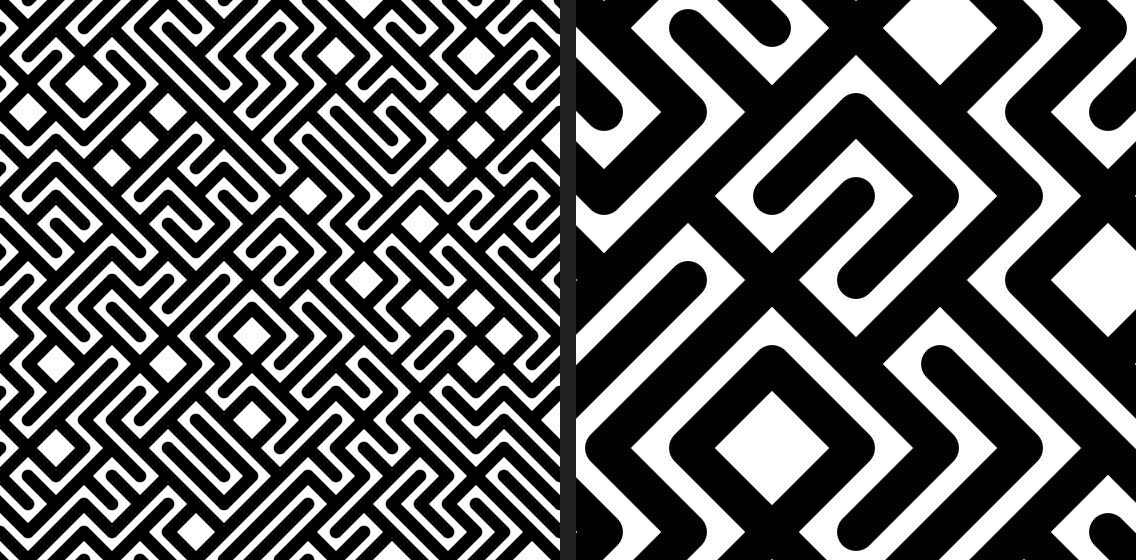
Left, the full canvas; right, a detail of the centre.
Give the GLSL for this pattern, as a WebGL 1 fragment shader.

```glsl
precision highp float;

uniform vec2 u_resolution;

#define CELLS 20.0          // cells across the canvas
#define STROKE_WIDTH 0.45   // in cells
#define RISING_SHARE 0.5    // share of strokes leaning to the right
#define SEED 17.0
#define INK_COLOR vec3(0.0)
#define PAPER_COLOR vec3(1.0)

float hash(vec2 cell) {
  vec3 p = fract(vec3(cell.xyx + SEED) * vec3(0.1031, 0.1030, 0.0973));
  p += dot(p, p.yzx + 33.33);
  return fract((p.x + p.y) * p.z);
}

// Distance from an offset to the cell centre to that cell's diagonal.
float diagonalDistance(vec2 offset, vec2 cell) {
  vec2 diagonal = vec2(hash(cell) < RISING_SHARE ? 1.0 : -1.0, 1.0);
  float along = clamp(0.5 * dot(offset, diagonal), -0.5, 0.5);
  return length(offset - diagonal * along);
}

// Nearest diagonal, including round ends reaching in from the neighbours.
float mazeDistance(vec2 position) {
  vec2 home = floor(position);
  float nearest = 2.0;
  for (int y = -1; y <= 1; y++) {
    for (int x = -1; x <= 1; x++) {
      vec2 cell = home + vec2(float(x), float(y));
      nearest = min(nearest, diagonalDistance(position - cell - 0.5, cell));
    }
  }
  return nearest;
}

void main() {
  float pixel = CELLS / min(u_resolution.x, u_resolution.y);
  float edge = mazeDistance(gl_FragCoord.xy * pixel) - 0.5 * STROKE_WIDTH;

  // One pixel wide ramp across the stroke edge.
  float paper = clamp(edge / pixel + 0.5, 0.0, 1.0);
  gl_FragColor = vec4(mix(INK_COLOR, PAPER_COLOR, paper), 1.0);
}
```
